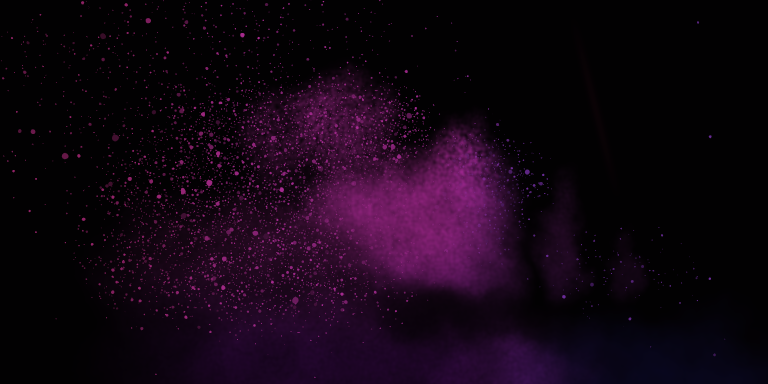
Reproduce this background procedurally as a Shadertoy shader.

```glsl
// A burst of magenta powder on black: soft ellipses warped by gradient noise
// form the smoke, and jittered grids of flecks, thinned by a density mask,
// form the flying grains. The dust cools to violet and blue near the floor.

vec2 hash2(vec2 p) {
    vec3 q = fract(p.xyx * vec3(0.1031, 0.1030, 0.0973));
    q += dot(q, q.yzx + 33.33);
    return fract((q.xx + q.yz) * q.zy);
}

float gradientNoise(vec2 p) {
    vec2 i = floor(p), f = fract(p);
    vec2 u = f * f * f * (f * (f * 6.0 - 15.0) + 10.0);
    vec2 e = vec2(0.0, 1.0);
    float a = dot(hash2(i) * 2.0 - 1.0, f);
    float b = dot(hash2(i + e.yx) * 2.0 - 1.0, f - e.yx);
    float c = dot(hash2(i + e.xy) * 2.0 - 1.0, f - e.xy);
    float d = dot(hash2(i + e.yy) * 2.0 - 1.0, f - e.yy);
    return mix(mix(a, b, u.x), mix(c, d, u.x), u.y);
}

float fbm(vec2 p) {
    float sum = 0.0, gain = 0.7;
    for (int i = 0; i < 5; i++) {
        sum += gain * gradientNoise(p);
        p = mat2(1.6, 1.2, -1.2, 1.6) * p + 17.3;
        gain *= 0.52;
    }
    return sum;
}

// Soft ellipse: 1 inside, 0 beyond the radii
float puff(vec2 p, vec2 centre, vec2 radii) {
    return 1.0 - smoothstep(0.25, 1.0, length((p - centre) / radii));
}

// One layer of round flecks; x is coverage, y is brightness
vec2 flecks(vec2 p, float cells, float amount, float pixel) {
    vec2 g = p * cells, id = floor(g);
    vec2 shape = hash2(id + 71.0), centre = 0.3 + 0.4 * hash2(id + 13.0);
    float radius = mix(0.1, 0.28, shape.x * shape.x);
    float dist = length(fract(g) - centre) + 0.07 * gradientNoise(g * 3.0);
    float cover = clamp((radius - dist) / (cells * pixel) + 0.5, 0.0, 1.0);
    return vec2(cover * step(shape.y, amount), 0.35 + 0.65 * hash2(id + 5.0).x);
}

void mainImage(out vec4 fragColor, in vec2 fragCoord) {
    float pixel = 1.0 / iResolution.y;
    vec2 p = fragCoord * pixel;
    p.x *= 2.0 * iResolution.y / iResolution.x;
    float billow = fbm(p * 7.0 + 3.0);
    vec2 w = p + 0.11 * vec2(fbm(p * 5.0), fbm(p * 5.0 + 41.0));

    // Smoke: core, plumes, shoulders and the low bank
    float core = puff(w, vec2(1.06, 0.41), vec2(0.33, 0.25));
    float plume = puff(w, vec2(0.89, 0.68), vec2(0.15, 0.19));
    float clear = 1.0 - 0.85 * core;
    clear *= 1.0 - 0.48 * plume;
    clear *= 1.0 - 0.25 * puff(w, vec2(0.73, 0.62), vec2(0.13, 0.16));
    clear *= 1.0 - 0.60 * puff(w, vec2(1.20, 0.57), vec2(0.15, 0.16));
    clear *= 1.0 - 0.45 * puff(w, vec2(1.23, 0.34), vec2(0.17, 0.22));
    clear *= 1.0 - 0.28 * puff(w, vec2(1.46, 0.36), vec2(0.09, 0.19));
    clear *= 1.0 - 0.16 * puff(w, vec2(1.62, 0.30), vec2(0.06, 0.11));
    clear *= 1.0 - 0.26 * puff(w, vec2(0.66, 0.28), vec2(0.46, 0.30));
    clear *= 1.0 - 0.42 * puff(w, vec2(0.92, 0.03), vec2(0.76, 0.26));
    clear *= 1.0 - 0.35 * puff(w, vec2(1.32, 0.02), vec2(0.27, 0.11));
    float smoke = (1.0 - clear) * (0.95 + 0.55 * billow);
    smoke *= 1.0 - 0.5 * puff(w, vec2(1.14, 0.19), vec2(0.22, 0.11));

    // Powdery texture, strongest in the thin upper dust
    float grain = gradientNoise(p * 95.0) + 0.7 * gradientNoise(p * 53.0 + 9.0);
    smoke *= 1.0 + grain * mix(0.2, 0.9, smoothstep(0.35, 0.65, p.y) * (1.0 - core));

    // Dust colour by height, turning violet to the right
    vec3 dust = mix(vec3(0.24, 0.04, 0.32), vec3(0.54, 0.13, 0.47), smoothstep(0.05, 0.42, p.y));
    dust = mix(dust, vec3(0.38, 0.11, 0.46), 0.6 * smoothstep(1.1, 1.4, p.x));
    vec3 color = vec3(0.008, 0.003, 0.008) + dust * max(smoke, 0.0);

    // Blue haze along the right floor
    float haze = puff(w, vec2(1.72, -0.02), vec2(0.48, 0.26));
    color += vec3(0.025, 0.022, 0.105) * haze * (0.9 + 0.6 * billow);

    // Faint red streak in the dark upper right
    vec2 start = vec2(1.49, 0.96), along = vec2(0.12, -0.48);
    float t = clamp(dot(p - start, along) / dot(along, along), 0.0, 1.0);
    float streak = length(p - start - along * t);
    color += vec3(0.03, 0.005, 0.012) * exp(-streak * streak * 9000.0) * sin(3.14 * t);

    // Fleck density: wide left spray, plume rim, right rim and strays
    float spray = 0.62 * puff(w, vec2(0.68, 0.44), vec2(0.56, 0.52));
    spray = max(spray, 0.8 * puff(w, vec2(0.89, 0.62), vec2(0.29, 0.25)));
    spray = max(spray, 0.5 * puff(w, vec2(1.27, 0.52), vec2(0.17, 0.24)));
    spray = max(spray, 0.10 * puff(p, vec2(0.55, 0.80), vec2(0.75, 0.55)));
    spray = max(spray, 0.12 * puff(p, vec2(1.60, 0.28), vec2(0.30, 0.17)));
    spray *= smoothstep(0.06, 0.32, p.y) * (1.0 + 0.8 * billow);

    // Flecks from fine powder to sparse clumps
    vec3 fleckColor = mix(vec3(0.60, 0.14, 0.42), vec3(0.66, 0.17, 0.58), smoothstep(0.2, 0.8, p.x));
    fleckColor = mix(fleckColor, vec3(0.42, 0.17, 0.60), smoothstep(1.05, 1.4, p.x));
    float cells = 125.0;
    for (int i = 0; i < 5; i++) {
        float angle = 0.4 + 1.1 * float(i);
        vec2 q = mat2(cos(angle), sin(angle), -sin(angle), cos(angle)) * p + 20.0;
        vec2 fleck = flecks(q, cells, spray * mix(0.75, 0.13, float(i) / 4.0), pixel);
        color = mix(color, max(color, fleckColor * fleck.y), fleck.x * (1.0 - 0.5 * core));
        cells *= 0.71;
    }
    fragColor = vec4(color, 1.0);
}
```
